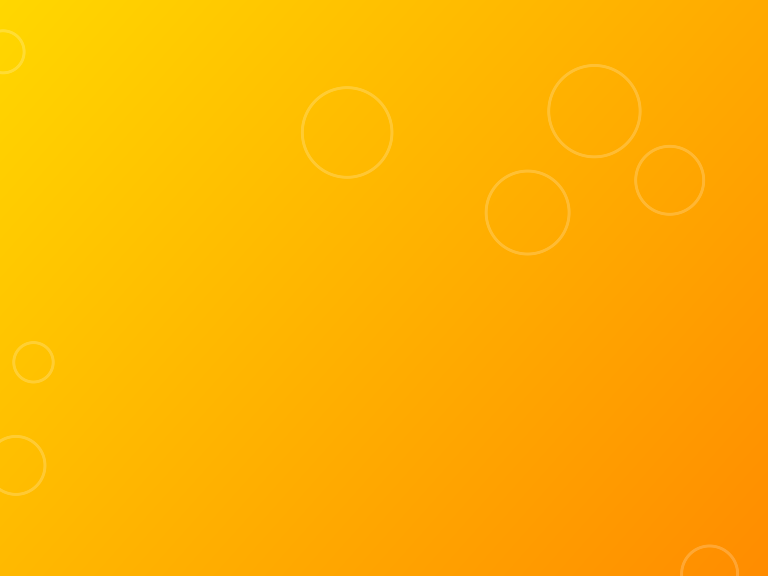
A WebGL 1 fragment shader for this background:

```glsl
precision highp float;

// A warm diagonal gradient from gold at the top left to orange at the
// bottom right, with faint white bubble outlines scattered over it.
// Each bubble is a ring distance function, blended in one loop.

uniform vec2 u_resolution;

const int BUBBLE_COUNT = 8;

// Coverage of a thin circle outline; lengths are in canvas heights.
float ringCoverage(vec2 offset, float radius) {
    float pixel = 1.0 / u_resolution.y;
    float edge = abs(length(offset) - radius) - 0.0026;
    return 1.0 - smoothstep(-0.5 * pixel, 0.5 * pixel, edge);
}

void main() {
    vec2 uv = gl_FragCoord.xy / u_resolution;
    vec2 aspect = vec2(u_resolution.x / u_resolution.y, 1.0);

    // Background gradient
    vec3 gold = vec3(1.0, 0.843, 0.0);
    vec3 orange = vec3(1.0, 0.549, 0.0);
    float slope = 0.6 * uv.x + 0.4 * (1.0 - uv.y);
    vec3 color = mix(gold, orange, slope);

    // Bubbles: centre as a canvas fraction, radius in canvas heights
    vec3 bubbles[BUBBLE_COUNT];
    bubbles[0] = vec3(0.004, 0.910, 0.0365);
    bubbles[1] = vec3(0.452, 0.770, 0.0778);
    bubbles[2] = vec3(0.774, 0.807, 0.0793);
    bubbles[3] = vec3(0.687, 0.631, 0.0720);
    bubbles[4] = vec3(0.872, 0.687, 0.0590);
    bubbles[5] = vec3(0.0436, 0.371, 0.0342);
    bubbles[6] = vec3(0.0208, 0.192, 0.0503);
    bubbles[7] = vec3(0.924, 0.0035, 0.0486);

    for (int i = 0; i < BUBBLE_COUNT; i++) {
        vec2 offset = (uv - bubbles[i].xy) * aspect;
        color = mix(color, vec3(1.0), 0.2 * ringCoverage(offset, bubbles[i].z));
    }

    gl_FragColor = vec4(color, 1.0);
}
```
